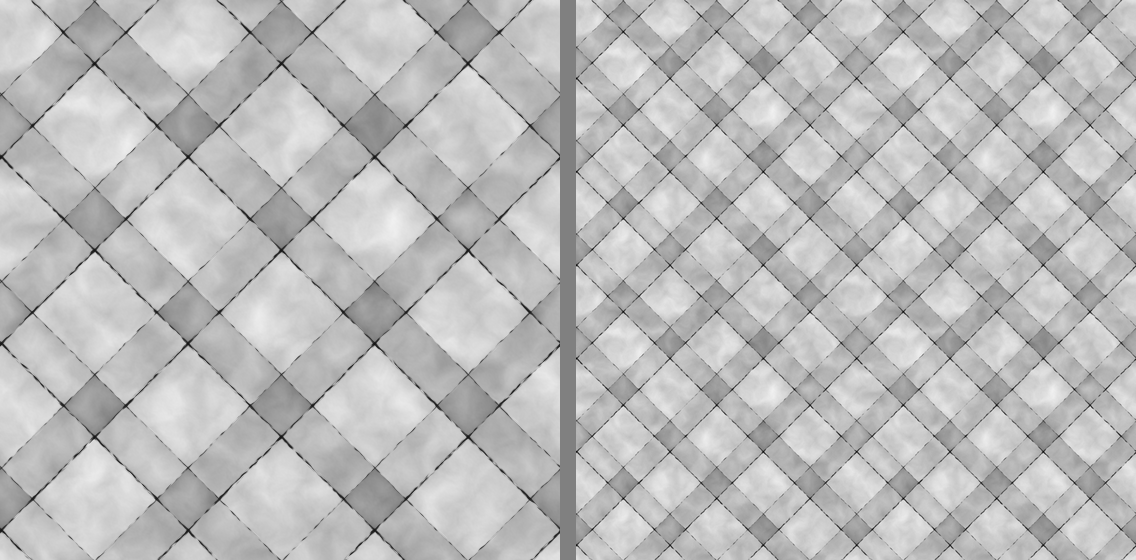
Left: one tile. Right: repeated 2 by 2.
A Shadertoy shader for this pattern:

```glsl
// Diagonal lattice of worn grey tiles: large squares, oblong bands and small dark squares.
// The canvas is turned by 45 degrees into unit cells, each split at one third per axis.
// Wrapping gradient noise clouds every tile and roughens the inked seams.

const float REPEATS = 3.0;
const float BAND = 1.0 / 3.0;
const vec2 LATTICE_ORIGIN = vec2(0.167, 0.515);
const float INK_TONE = 0.07;
const float SMUDGE_TONE = 0.36;

float hash(vec2 cell, float seed) {
    uvec3 k = uvec3(cell.x, cell.y, seed) * uvec3(1597u, 3812u, 2749u);
    uint h = k.x ^ (k.y * 7919u + 1013u) ^ (k.z * 5077u + 331u);
    h = (h ^ (h >> 15)) * 73244475u;
    h = (h ^ (h >> 13)) * 73244475u;
    return float((h ^ (h >> 16)) & 65535u) / 65535.0;
}

float cornerSlope(vec2 cell, vec2 offset, vec2 period) {
    float angle = 6.2832 * hash(mod(cell, period), 1.0);
    return dot(vec2(cos(angle), sin(angle)), offset);
}

// Gradient noise over lattice coordinates; whole frequencies wrap on the canvas
float noise(vec2 q, vec2 frequency) {
    vec2 p = q * frequency, period = REPEATS * frequency;
    vec2 i = floor(p), f = p - i;
    vec2 s = f * f * f * (f * (f * 6.0 - 15.0) + 10.0);
    vec2 e = vec2(1.0, 0.0);
    return mix(mix(cornerSlope(i, f, period),
                   cornerSlope(i + e, f - e, period), s.x),
               mix(cornerSlope(i + e.yx, f - e.yx, period),
                   cornerSlope(i + e.xx, f - e.xx, period), s.x), s.y);
}

float clouds(vec2 q) {
    float sum = 0.0, amplitude = 1.0, frequency = 3.0;
    q += 0.09 * vec2(noise(q, vec2(5.0)), noise(q + 1.37, vec2(5.0)));
    for (int octave = 0; octave < 5; octave++) {
        sum += amplitude * noise(q, vec2(frequency));
        amplitude *= 0.48;
        frequency *= 2.0;
    }
    return sum;
}

float cyclicOffset(float x, float edge) {
    return x - edge - round(x - edge);
}

float stroke(float d, float halfWidth, float blur) {
    return 1.0 - smoothstep(halfWidth - blur, halfWidth + blur, abs(d));
}

// Cloudy tone of the tile under q
float tileTone(vec2 q) {
    vec2 cell = floor(q), f = q - cell;
    vec2 inBand = 1.0 - step(BAND, f);
    float kind = inBand.x + inBand.y;
    float seed = 2.0 + inBand.x + 2.0 * inBand.y;

    // Sum and difference of the cell index repeat with the canvas
    vec2 key = mod(vec2(cell.x + cell.y, cell.x - cell.y), 2.0 * REPEATS);
    vec2 shift = 3.0 * vec2(hash(key, seed), hash(key, seed + 8.0));

    vec2 size = mix(vec2(1.0 - BAND), vec2(BAND), inBand);
    vec2 local = 2.0 * (f - BAND * (1.0 - inBand)) / size - 1.0;
    float rim = dot(local * local, local * local) * 0.5;

    float base = kind < 0.5 ? 0.825 : (kind < 1.5 ? 0.725 : 0.635);
    float shade = kind < 0.5 ? 0.06 : (kind < 1.5 ? 0.025 : 0.13);
    float variation = (hash(key, seed + 16.0) - 0.5) * (0.035 + 0.025 * kind);
    float grain = 0.012 * noise(q, vec2(70.0, 45.0));
    return base + variation - shade * rim + 0.13 * clouds(q + shift) + grain;
}

// Draws one family of seams: q.x runs across them, q.y along them
float drawSeam(float tone, vec2 q, float edge, float weight, float blur) {
    float nearest = min(abs(cyclicOffset(q.y, 0.0)), abs(cyclicOffset(q.y, BAND)));
    float junction = exp(-28.0 * nearest);
    float besideLarge = smoothstep(BAND - 0.02, BAND + 0.02, fract(q.y));
    float strength = weight * mix(0.55, 1.0, besideLarge);

    float wear = noise(q, vec2(6.0, 9.0));
    float fray = noise(q, vec2(90.0, 22.0));
    float wobble = 0.006 * noise(q + 0.6, vec2(3.0, 13.0));
    float d = cyclicOffset(q.x, edge) + wobble * (1.0 - junction);

    float smudgeWidth = 0.004 + 0.009 * strength + 0.003 * junction;
    float smudge = stroke(d, smudgeWidth, 0.004) * smoothstep(-0.35, 0.4, fray + 0.4 * wear);
    float coreWidth = 0.0022 + 0.0025 * strength + 0.007 * weight * junction + 0.005 * fray;
    float presence = smoothstep(-0.3, 0.25, wear + 0.5 * fray + 0.3 * strength + junction - 0.2);
    float core = stroke(d + 0.003 * fray, max(coreWidth, 0.001), blur) * presence;
    float highlight = stroke(d - 0.011, 0.002, 0.003) * smoothstep(0.0, 0.35, -wear);

    tone += 0.07 * highlight;
    tone = mix(tone, SMUDGE_TONE, smudge * (0.2 + 0.42 * strength));
    return mix(tone, INK_TONE, core * (0.65 + 0.3 * strength));
}

float surface(vec2 p, float blur) {
    vec2 q = REPEATS * vec2(p.x + p.y, p.x - p.y) - LATTICE_ORIGIN;
    float tone = tileTone(q);
    // Fine seams below the large squares, heavy seams above them
    tone = drawSeam(tone, q, BAND, 0.2, blur);
    tone = drawSeam(tone, q.yx, 0.0, 0.2, blur);
    tone = drawSeam(tone, q, 0.0, 0.85, blur);
    return drawSeam(tone, q.yx, BAND, 0.85, blur);
}

void mainImage(out vec4 fragColor, in vec2 fragCoord) {
    float blur = 0.5 * REPEATS * sqrt(2.0) / iResolution.y;
    float tone = 0.0;
    // Four samples per pixel smooth the tile borders
    for (int i = 0; i < 4; i++) {
        vec2 offset = vec2(i & 1, i >> 1) * 0.5 - 0.25;
        tone += 0.25 * surface((fragCoord + offset) / iResolution.xy, blur);
    }
    fragColor = vec4(vec3(clamp(tone, 0.0, 1.0)), 1.0);
}
```
